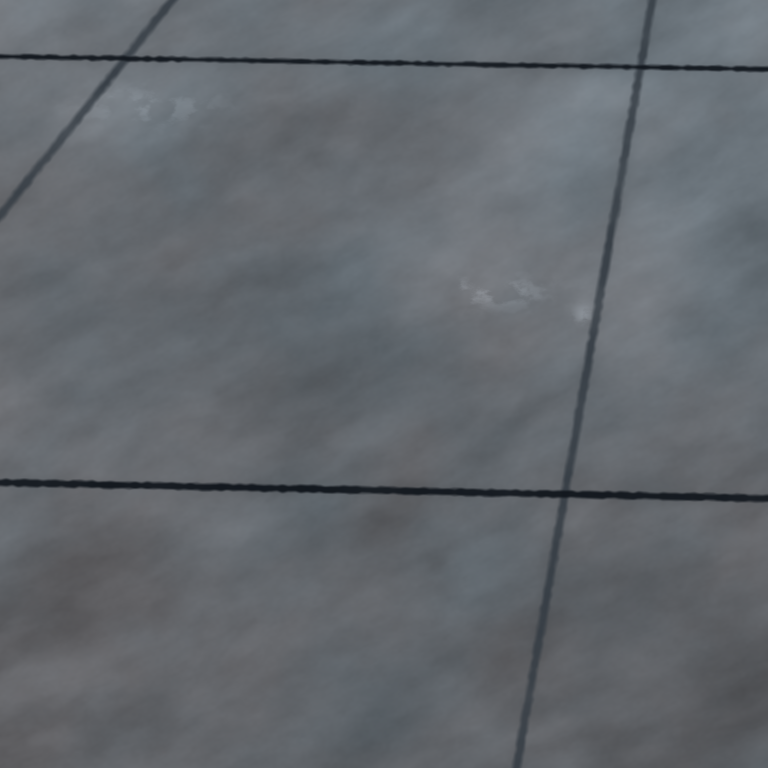
Give the GLSL for this texture, as a Shadertoy shader.

```glsl
// Weathered grey concrete slabs with dark joints, receding in perspective.

const vec3 CONCRETE_TINT = vec3(1.0, 1.055, 1.11);
const vec3 WARM_SHIFT = vec3(0.018, -0.002, -0.010);
const vec3 CROSS_JOINT = vec3(0.065, 0.085, 0.110);
const vec3 LONG_JOINT = vec3(0.205, 0.235, 0.265);
const vec2 VANISHING_POINT = vec2(1.027, 2.003);

float hash(vec2 p) {
    vec3 q = fract(vec3(p.xyx) * 0.1031);
    q += dot(q, q.yzx + 33.33);
    return fract((q.x + q.y) * q.z);
}

float noise(vec2 p) {
    vec2 i = floor(p), f = fract(p);
    f = f * f * (3.0 - 2.0 * f);
    return mix(mix(hash(i), hash(i + vec2(1, 0)), f.x),
               mix(hash(i + vec2(0, 1)), hash(i + vec2(1, 1)), f.x), f.y);
}

float fbm(vec2 p) {
    float sum = 0.0, amp = 0.5;
    for (int i = 0; i < 5; i++) {
        sum += amp * noise(p);
        p = mat2(1.6, 1.2, -1.2, 1.6) * p + 17.3;
        amp *= 0.5;
    }
    return sum / 0.97;
}

float blob(vec2 p, vec2 centre, vec2 radius) {
    vec2 d = (p - centre) / radius;
    return exp(-dot(d, d));
}

// Slab coordinates: whole numbers lie on the joints.
vec2 slabGrid(vec2 p) {
    float slope = (p.x - VANISHING_POINT.x) / (p.y - VANISHING_POINT.y);
    float level = (p.y + 0.0234 * p.x) / (1.0 + 0.007 * p.x);
    float depth = 1.0 / (VANISHING_POINT.y - level);
    return vec2((slope - 0.177) / 0.623, (depth - 0.613) / 0.316);
}

// Distance to the nearest joint, in canvas units.
float jointDistance(float coord, float canvasHeight) {
    float rate = length(vec2(dFdx(coord), dFdy(coord))) * canvasHeight;
    return abs(coord - round(coord)) / max(rate, 1e-5);
}

float jointMask(float dist, float halfWidth, float blur) {
    return 1.0 - smoothstep(halfWidth - blur, halfWidth + blur, dist);
}

// Broad stains and pale areas of the floor.
float stains(vec2 p) {
    float s = -0.055 * blob(p, vec2(0.36, 0.82), vec2(0.15, 0.07));
    s -= 0.045 * blob(p, vec2(0.59, 0.85), vec2(0.10, 0.06));
    s -= 0.035 * blob(p, vec2(0.25, 0.57), vec2(0.22, 0.09));
    s -= 0.060 * blob(p, vec2(0.99, 0.15), vec2(0.11, 0.12));
    s -= 0.045 * blob(p, vec2(1.01, 0.66), vec2(0.06, 0.10));
    s += 0.035 * blob(p, vec2(0.66, 0.71), vec2(0.17, 0.13));
    s += 0.030 * blob(p, vec2(0.15, 0.86), vec2(0.09, 0.05));
    return s;
}

// Small chalky scuffs gathered in a few places.
float scuffs(vec2 p) {
    float area = blob(p, vec2(0.64, 0.62), vec2(0.07, 0.02))
               + blob(p, vec2(0.76, 0.59), vec2(0.014, 0.012))
               + 0.6 * blob(p, vec2(0.20, 0.86), vec2(0.09, 0.025));
    return area * smoothstep(0.48, 0.72, fbm(p * vec2(38.0, 60.0)));
}

vec3 concrete(vec2 p) {
    vec2 streak = mat2(0.92, -0.39, 0.39, 0.92) * p * vec2(1.0, 1.25);
    vec2 warp = vec2(fbm(p * 5.0), fbm(p * 5.0 + 41.0)) - 0.5;
    float clouds = fbm(streak * vec2(5.0, 8.0) + warp * 0.8 + 3.0) - 0.5;
    float mottle = fbm(streak * vec2(19.0, 31.0) + 9.0) - 0.5;
    float grain = noise(p * 190.0) - 0.5;

    float tone = 0.394 + 0.085 * (p.y - 0.5) + 0.015 * (p.x - 0.5) * p.y;
    tone += 0.15 * clouds + 0.06 * mottle + 0.006 * grain;
    tone += stains(p + warp * 0.12) + 0.10 * scuffs(p);

    float warmth = 0.45 - 0.6 * p.x - 0.5 * (p.y - 0.5);
    warmth += 2.2 * (fbm(streak * 6.0 + 70.0) - 0.5);
    return tone * CONCRETE_TINT + WARM_SHIFT * clamp(warmth, -0.6, 1.0);
}

void mainImage(out vec4 fragColor, in vec2 fragCoord) {
    vec2 p = fragCoord / iResolution.xy;
    vec2 grid = slabGrid(p);
    float nearness = (VANISHING_POINT.y - p.y) / 1.631;
    float blur = max(0.0028, 0.75 / iResolution.y);
    float fray = (noise(p * 125.0) - 0.5) * 0.0022;

    float longDist = jointDistance(grid.x, iResolution.y);
    float crossDist = jointDistance(grid.y, iResolution.y);
    float wear = fbm(p * vec2(14.0, 22.0) + 25.0);

    vec3 color = concrete(p);

    // Faint dirt beside the joints, then the worn long joints.
    color *= 1.0 - 0.07 * exp(-min(longDist, crossDist) / 0.010);
    float longMask = jointMask(longDist + fray, 0.0050, blur * 1.3);
    color = mix(color, LONG_JOINT, longMask * (0.60 + 0.45 * wear));

    // Crisp cross joints, narrower with distance.
    float crossMask = jointMask(crossDist + fray, 0.0044 * nearness, blur * 0.9);
    color = mix(color, CROSS_JOINT, crossMask * (0.86 + 0.14 * wear));

    fragColor = vec4(color, 1.0);
}
```
